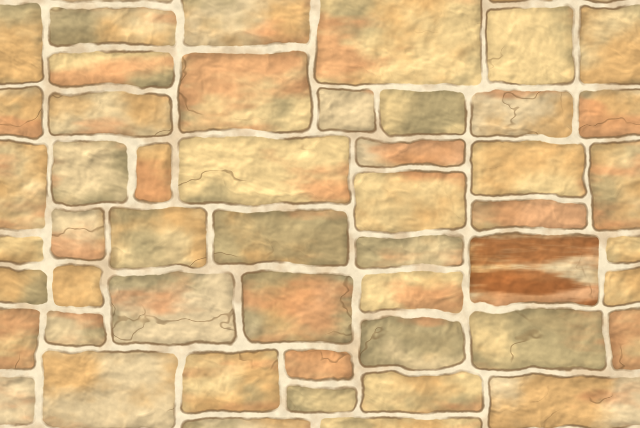
Reproduce this texture procedurally as a WebGL 1 fragment shader.

```glsl
precision highp float;
uniform vec2 u_resolution;

#define SIZE vec2(1.5, 1.0)
#define GRID vec2(4.0, 6.0)
#define JITTER 0.34
#define JOINT 0.009
#define WOBBLE 0.028
#define RELIEF 1.5
#define CRACKS 0.40
#define GOLD vec3(0.97, 0.84, 0.59)
#define SAND vec3(0.90, 0.80, 0.62)
#define OCHRE vec3(0.89, 0.70, 0.45)
#define MORTAR vec3(0.99, 0.92, 0.78)
#define SHADOW vec3(0.46, 0.34, 0.21)

float hash(vec2 p) {
  vec3 q = fract(p.xyx * 0.1031);
  q += dot(q, q.yzx + 33.33);
  return fract((q.x + q.y) * q.z);
}

// Value noise that wraps after a whole number of cells
float noise(vec2 p, vec2 period, float seed) {
  vec2 i = floor(p), f = fract(p);
  f = f * f * (3.0 - 2.0 * f);
  vec2 a = mod(i, period) + seed * 7.13, b = mod(i + 1.0, period) + seed * 7.13;
  return mix(mix(hash(a), hash(vec2(b.x, a.y)), f.x),
             mix(hash(vec2(a.x, b.y)), hash(b), f.x), f.y);
}

float fbm(vec2 uv, vec2 freq, float seed) {
  float sum = 0.0, amp = 0.516;
  for (int k = 0; k < 5; k++) {
    sum += amp * noise(uv * freq, freq, seed + float(k));
    freq *= 2.0;
    amp *= 0.5;
  }
  return sum;
}

vec2 bend(vec2 uv, float seed) {
  return uv + 0.07 * (vec2(fbm(uv, vec2(9.0, 6.0), seed), fbm(uv, vec2(9.0, 6.0), seed + 5.0)) - 0.5);
}

// Rough split face: broad swells with sharp ridges
float relief(vec2 uv, float seed) {
  vec2 w = bend(uv, seed);
  float ridge = 1.0 - abs(2.0 * fbm(w, vec2(9.0, 8.0), seed + 9.0) - 1.0);
  return fbm(w, vec2(10.0, 9.0), seed + 2.0) + 0.5 * ridge;
}

float shift(vec2 corner) {
  return (2.0 * hash(mod(corner, GRID) + 3.0) - 1.0) * JITTER;
}

// Interlocking rectangles: joints run through alternate corners
vec4 cellRect(vec2 c) {
  float odd = mod(c.x + c.y, 2.0);
  return vec4(c, c + 1.0) + vec4(shift(c + vec2(0.0, 1.0 - odd)), shift(c + vec2(odd, 0.0)),
                                 shift(c + vec2(1.0, odd)), shift(c + vec2(1.0 - odd, 1.0)));
}

// Finds the stone around p: its corners and a wrapping id
void findStone(vec2 p, out vec2 lo, out vec2 hi, out vec2 id) {
  vec2 g = p / SIZE * GRID;
  lo = vec2(0.0); hi = SIZE; id = vec2(0.0);
  for (int j = -1; j <= 1; j++) {
    for (int i = -1; i <= 1; i++) {
      vec2 c = floor(g) + vec2(float(i), float(j));
      vec4 r = cellRect(c);
      if (all(greaterThanEqual(g, r.xy)) && all(lessThan(g, r.zw))) {
        lo = r.xy / GRID * SIZE;
        hi = r.zw / GRID * SIZE;
        id = mod(c, GRID);
      }
    }
  }
  // Cut long or tall blocks into smaller stones
  for (int k = 0; k < 2; k++) {
    vec2 size = hi - lo;
    bool wide = size.x > 0.26 + 0.30 * hash(id + 41.0);
    bool tall = size.y > 0.12 + 0.14 * hash(id + 67.0);
    vec2 axis = wide ? vec2(1.0, 0.0) : vec2(0.0, tall ? 1.0 : 0.0);
    vec2 cut = mix(lo, hi, 0.34 + 0.32 * hash(id + 83.0));
    float side = step(dot(cut, axis), dot(p, axis));
    lo = mix(lo, cut, axis * side);
    hi = mix(hi, cut, axis * (1.0 - side));
    id += (axis.x + axis.y) * vec2(11.0 + 26.0 * side, 19.0);
  }
}

vec3 stoneColor(vec2 uv, vec2 id, float seed) {
  vec3 col = mix(GOLD, SAND, smoothstep(0.45, 0.95, hash(id + 5.0)));
  float warm = fbm(uv, vec2(9.0, 8.0), seed + 20.0) + 0.36 * (hash(id + 7.0) - 0.5);
  float grey = fbm(uv, vec2(9.0, 8.0), seed + 30.0) + 0.36 * (hash(id + 9.0) - 0.5);
  float rose = fbm(uv, vec2(6.0, 10.0), seed + 40.0) + 0.30 * (hash(id + 13.0) - 0.5);
  col = mix(col, OCHRE, 0.9 * smoothstep(0.42, 0.72, warm));
  col = mix(col, vec3(0.69, 0.62, 0.45), 0.8 * smoothstep(0.52, 0.76, grey));
  col = mix(col, vec3(0.89, 0.61, 0.41), 0.65 * smoothstep(0.53, 0.72, rose));
  // A few stones carry rusty bedding streaks
  float streak = smoothstep(0.38, 0.62, fbm(uv, vec2(6.0, 24.0), seed + 50.0));
  col = mix(col, vec3(0.62, 0.36, 0.18), 0.8 * streak * step(0.95, hash(id + 15.0)));
  // Slope light from the upper left
  float slope = relief(uv, seed) - relief(uv + vec2(-0.003, 0.006), seed);
  col *= 1.0 + clamp(RELIEF * slope, -0.30, 0.16);
  float line = abs(fbm(bend(uv, seed), vec2(6.0, 6.0), seed + 60.0) - 0.5);
  float mask = smoothstep(0.46, 0.62, fbm(uv, vec2(9.0, 8.0), seed + 70.0));
  return mix(col, SHADOW, CRACKS * mask * (1.0 - smoothstep(0.0, 0.013, line)));
}

void main() {
  vec2 uv = gl_FragCoord.xy / u_resolution;
  vec2 wobble = vec2(fbm(uv, vec2(18.0, 12.0), 1.0), fbm(uv, vec2(18.0, 12.0), 11.0)) - 0.5;
  vec2 p = uv * SIZE + WOBBLE * wobble;
  vec2 lo, hi, id;
  findStone(p, lo, hi, id);
  float seed = floor(97.0 * hash(id + 21.0));

  // Rounded stone outline
  vec2 halfSize = 0.5 * (hi - lo) - JOINT * (0.7 + 0.6 * hash(id + 23.0));
  vec2 local = p - 0.5 * (lo + hi);
  float radius = min(0.014, 0.6 * min(halfSize.x, halfSize.y));
  vec2 q = abs(local) - halfSize + radius;
  float d = length(max(q, 0.0)) + min(max(q.x, q.y), 0.0) - radius;
  float soft = max(0.002, 0.8 / u_resolution.y);

  float patches = fbm(uv, vec2(24.0, 16.0), 31.0);
  float grain = fbm(uv, vec2(90.0, 60.0), 51.0) - 0.5;
  vec3 mortar = mix(MORTAR, vec3(0.91, 0.81, 0.66), smoothstep(0.45, 0.75, patches));
  vec3 stone = stoneColor(uv, id, seed);
  stone *= 1.0 - 0.22 * patches * smoothstep(-0.022, 0.0, d);
  vec3 col = mix(mortar, stone, 1.0 - smoothstep(-soft, soft, d));

  // Broken dark line around each stone, strongest underneath
  float below = clamp(-local.y / halfSize.y, 0.0, 1.0);
  float gap = smoothstep(0.38, 0.66, fbm(uv, vec2(15.0, 10.0), 71.0) + 0.12 * below);
  float rim = 1.0 - smoothstep(0.0, 0.003 + soft, abs(d - 0.001));
  col = mix(col, SHADOW, 0.75 * rim * gap);
  gl_FragColor = vec4(col * (1.0 + 0.16 * grain), 1.0);
}
```
